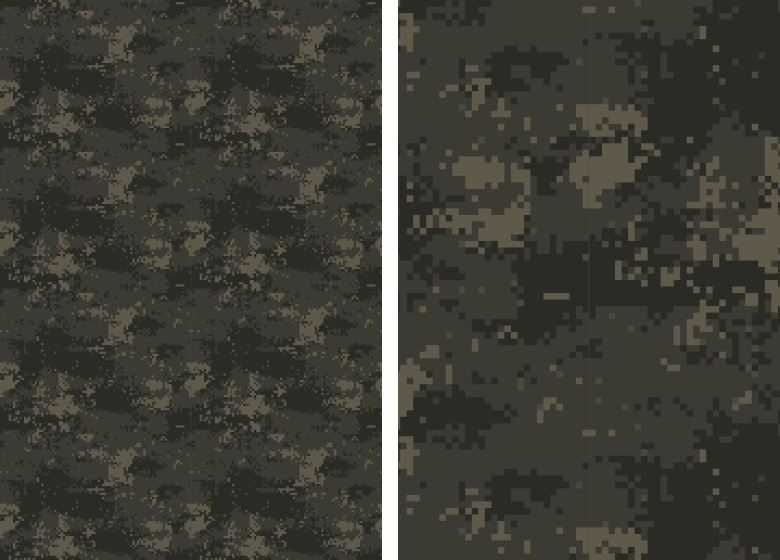
Left, the full canvas; right, a detail of the centre.
Reproduce this pattern procedurally as a Shadertoy shader.

```glsl
// Digital camouflage: a repeating tile of small square cells in four muted tones.
// Two wide, layered noise fields choose dark and tan patches; per-cell jitter
// frays their borders. Cells are box filtered so that their edges stay smooth.

const vec3 OLIVE = vec3(0.230, 0.230, 0.202);
const vec3 DARK  = vec3(0.166, 0.167, 0.146);
const vec3 TAN   = vec3(0.374, 0.350, 0.292);
const vec3 SPECK = vec3(0.295, 0.287, 0.245);

const vec2 TILE = vec2(88.0, 65.0);      // cells in one repeat
const float CELLS_ACROSS = 176.0;        // cells over the canvas width
const vec2 DARK_GRID = vec2(4.0, 8.0);   // coarse patches per repeat
const vec2 TAN_GRID  = vec2(5.0, 8.0);
const float DARK_SEED = 3.0;
const float TAN_SEED  = 11.0;
const float BASE_WEIGHT = 0.42;          // share of the coarsest octave

float hash(vec2 p, float seed) {
    vec2 s = p + seed * vec2(37.0, 91.0);
    vec3 q = fract(s.xyx * vec3(0.1031, 0.1030, 0.0973));
    q += dot(q, q.yzx + 33.33);
    return fract((q.x + q.y) * q.z);
}

// Value noise that wraps after `grid` lattice nodes
float tileNoise(vec2 p, vec2 grid, float seed) {
    vec2 i = floor(p);
    vec2 f = smoothstep(0.0, 1.0, p - i);
    vec2 a = mod(i, grid);
    vec2 b = mod(i + 1.0, grid);
    float low  = mix(hash(a, seed), hash(vec2(b.x, a.y), seed), f.x);
    float high = mix(hash(vec2(a.x, b.y), seed), hash(b, seed), f.x);
    return mix(low, high, f.y);
}

// Offset that centres the coarsest octave, keeping the colour shares stable
float centring(vec2 grid, float seed) {
    float sum = 0.0;
    for (float y = 0.0; y < grid.y; y++)
        for (float x = 0.0; x < grid.x; x++)
            sum += hash(vec2(x, y), seed);
    return BASE_WEIGHT * (0.5 - sum / (grid.x * grid.y));
}

// Three octaves, from wide streaks to small clumps, plus white jitter
float patchField(vec2 cell, vec2 grid, float seed) {
    vec2 uv = (cell + 0.5) / TILE;
    float total = 0.14 * hash(cell, seed + 5.0);
    float weight = BASE_WEIGHT;
    for (int octave = 0; octave < 3; octave++) {
        total += weight * tileNoise(uv * grid, grid, seed + float(octave));
        grid *= vec2(3.0, 2.0);
        weight *= 0.64;
    }
    return total;
}

vec3 cellColour(vec2 cell, float darkOffset, float tanOffset) {
    cell = mod(cell, TILE);
    if (patchField(cell, TAN_GRID, TAN_SEED) + tanOffset > 0.613) return TAN;
    if (hash(cell, 23.0) > 0.985) return SPECK;
    bool isDark = patchField(cell, DARK_GRID, DARK_SEED) + darkOffset > 0.531;
    return isDark ? DARK : OLIVE;
}

void mainImage(out vec4 fragColor, in vec2 fragCoord) {
    float pixel = CELLS_ACROSS / iResolution.x;   // pixel size in cells
    vec2 p = fragCoord * pixel;
    float darkOffset = centring(DARK_GRID, DARK_SEED);
    float tanOffset  = centring(TAN_GRID, TAN_SEED);

    // Blend the cells under the pixel by covered area
    vec2 lo = floor(p - 0.5 * pixel);
    vec2 hi = floor(p + 0.5 * pixel);
    vec2 cover = clamp((p + 0.5 * pixel - hi) / pixel, 0.0, 1.0);
    vec3 bottom = mix(cellColour(lo, darkOffset, tanOffset),
                      cellColour(vec2(hi.x, lo.y), darkOffset, tanOffset), cover.x);
    vec3 top = mix(cellColour(vec2(lo.x, hi.y), darkOffset, tanOffset),
                   cellColour(hi, darkOffset, tanOffset), cover.x);
    vec3 colour = mix(bottom, top, cover.y);

    // Faint vertical seam between neighbouring repeats
    float seamDistance = abs(p.x - TILE.x);
    float seam = 1.0 - smoothstep(0.1, 0.1 + pixel, seamDistance);
    colour = mix(colour, SPECK, 0.25 * seam);

    fragColor = vec4(colour, 1.0);
}
```
